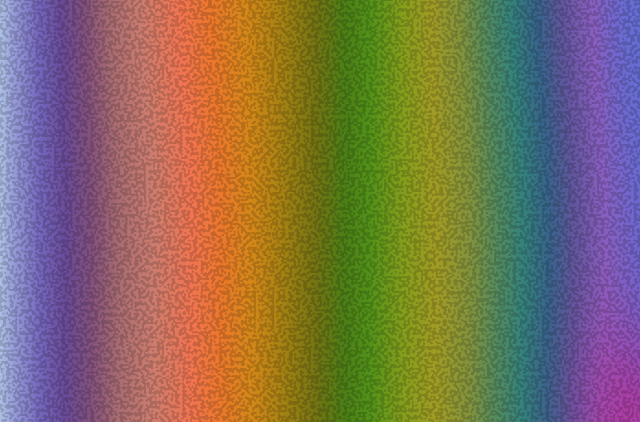
A WebGL 2 fragment shader for this background:

```glsl
#version 300 es
precision highp float;

uniform vec2 u_resolution;
out vec4 fragColor;

#define GRAIN_CELLS 115.0
#define GRAIN_DEPTH 0.085
#define GRAIN_EDGE 0.10
#define BAND_LEAN 0.018
#define BAND_BEND 0.005
#define MAGENTA vec3(0.64, 0.20, 0.57)
#define TOP_BLUE vec3(0.36, 0.40, 0.76)

// Random unit gradient for a lattice corner
vec2 cornerGradient(vec2 cell) {
  vec3 p = fract(cell.xyx * vec3(0.1031, 0.1030, 0.0973));
  p += dot(p, p.yzx + 33.33);
  float angle = 6.2832 * fract((p.x + p.y) * p.z);
  return vec2(cos(angle), sin(angle));
}

float gradientNoise(vec2 p) {
  vec2 i = floor(p), f = fract(p);
  vec2 w = f * f * f * (f * (f * 6.0 - 15.0) + 10.0);
  vec2 e = vec2(1.0, 0.0);
  float a = dot(cornerGradient(i), f);
  float b = dot(cornerGradient(i + e.xy), f - e.xy);
  float c = dot(cornerGradient(i + e.yx), f - e.yx);
  float d = dot(cornerGradient(i + e.xx), f - e.xx);
  return mix(mix(a, b, w.x), mix(c, d, w.x), w.y);
}

// Extends a linear ramp from its last stop to the next one
void addStop(inout vec3 ramp, inout float last, float x, float next, vec3 colour) {
  ramp = mix(ramp, colour, clamp((x - last) / (next - last), 0.0, 1.0));
  last = next;
}

vec3 spectrum(float x) {
  vec3 c = vec3(0.62, 0.69, 0.82);
  float last = 0.0;
  // Blue to plum
  addStop(c, last, x, 0.026, vec3(0.53, 0.54, 0.77));
  addStop(c, last, x, 0.062, vec3(0.42, 0.37, 0.68));
  addStop(c, last, x, 0.100, vec3(0.38, 0.27, 0.55));
  addStop(c, last, x, 0.140, vec3(0.47, 0.29, 0.45));
  // Rose to amber
  addStop(c, last, x, 0.182, vec3(0.61, 0.39, 0.41));
  addStop(c, last, x, 0.235, vec3(0.74, 0.45, 0.40));
  addStop(c, last, x, 0.295, vec3(0.87, 0.42, 0.29));
  addStop(c, last, x, 0.340, vec3(0.85, 0.43, 0.16));
  addStop(c, last, x, 0.390, vec3(0.77, 0.49, 0.09));
  // Olive and green
  addStop(c, last, x, 0.440, vec3(0.60, 0.47, 0.07));
  addStop(c, last, x, 0.495, vec3(0.41, 0.42, 0.07));
  addStop(c, last, x, 0.540, vec3(0.27, 0.46, 0.08));
  addStop(c, last, x, 0.580, vec3(0.30, 0.53, 0.09));
  addStop(c, last, x, 0.630, vec3(0.48, 0.57, 0.10));
  addStop(c, last, x, 0.680, vec3(0.58, 0.56, 0.13));
  addStop(c, last, x, 0.730, vec3(0.47, 0.53, 0.22));
  // Teal to violet
  addStop(c, last, x, 0.772, vec3(0.30, 0.50, 0.34));
  addStop(c, last, x, 0.812, vec3(0.19, 0.47, 0.45));
  addStop(c, last, x, 0.852, vec3(0.20, 0.36, 0.50));
  addStop(c, last, x, 0.892, vec3(0.35, 0.31, 0.57));
  addStop(c, last, x, 0.940, vec3(0.50, 0.34, 0.69));
  addStop(c, last, x, 1.000, vec3(0.39, 0.37, 0.75));
  return c;
}

void main() {
  vec2 uv = gl_FragCoord.xy / u_resolution;
  vec2 p = gl_FragCoord.xy / u_resolution.y;

  // Bands lean right toward the bottom, except around the green centre
  float sway = smoothstep(0.05, 0.25, abs(uv.x - 0.53)) * smoothstep(0.0, 0.25, uv.x);
  float x = uv.x + BAND_LEAN * sway * (uv.y - 0.5) + BAND_BEND * cos(6.2832 * uv.y) * sway;
  vec3 colour = spectrum(x);

  // Corner tints on the right side
  vec2 low = (uv - vec2(0.985, 0.0)) / vec2(0.075, 0.24);
  colour = mix(colour, MAGENTA, 0.9 * exp(-dot(low, low)));
  vec2 high = (uv - vec2(1.0, 1.0)) / vec2(0.045, 0.5);
  colour = mix(colour, TOP_BLUE, 0.8 * exp(-dot(high, high)));

  // Two-tone mottled grain
  float n = gradientNoise(p * GRAIN_CELLS + 17.3);
  float grain = smoothstep(-GRAIN_EDGE, GRAIN_EDGE, n) * 2.0 - 1.0;
  colour *= 1.0 + GRAIN_DEPTH * grain;

  fragColor = vec4(clamp(colour, 0.0, 1.0), 1.0);
}
```
